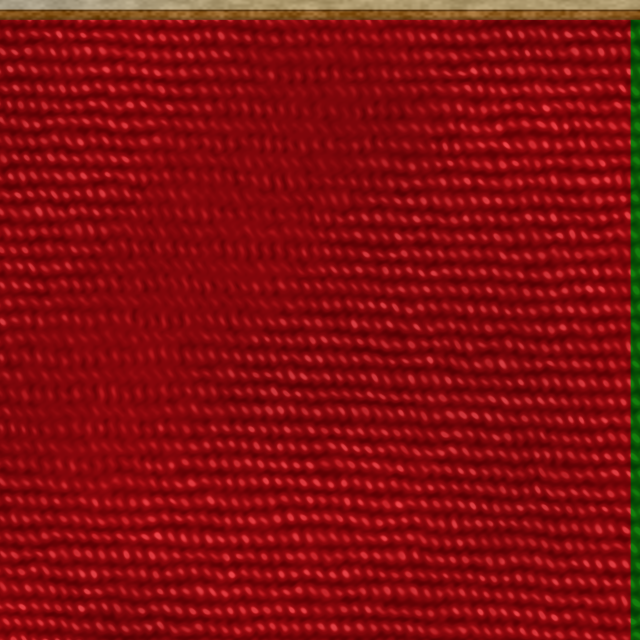
Reproduce this texture procedurally as a WebGL 1 fragment shader.

```glsl
precision highp float;
// Red woven cloth with slightly bowed rows of stitches, a worn diagonal patch, a beige and brown top hem and a green right edge.
uniform vec2 u_resolution;

const float PI = 3.14159265;
const float ROWS = 36.0;
const float COLUMNS = 52.0;
const float HEM_BOTTOM = 0.969;
const float HEM_SPLIT = 0.985;
const float GREEN_LEFT = 0.9855;

float hash(vec2 p) {
  p = fract(p * vec2(0.1031, 0.1137));
  p += dot(p, p.yx + 33.33);
  return fract((p.x + p.y) * p.x * 17.0);
}

float valueNoise(vec2 p) {
  vec2 cell = floor(p);
  vec2 f = fract(p);
  f = f * f * (3.0 - 2.0 * f);
  float low = mix(hash(cell), hash(cell + vec2(1.0, 0.0)), f.x);
  float high = mix(hash(cell + vec2(0.0, 1.0)), hash(cell + 1.0), f.x);
  return mix(low, high, f.y);
}

float segmentDistance(vec2 p, vec2 a, vec2 b) {
  vec2 along = b - a;
  float t = clamp(dot(p - a, along) / dot(along, along), 0.0, 1.0);
  return length(p - a - along * t);
}

// Worn area where the rows flatten: 0 is intact, 1 is flat.
float wearAt(vec2 uv) {
  float wobble = 0.08 * (valueNoise(uv * 7.0) - 0.5);
  float d = segmentDistance(uv, vec2(0.51, 0.82), vec2(0.13, 0.38));
  return 1.0 - smoothstep(0.03, 0.24, d + wobble);
}

// Canvas position to thread units, with sagging rows and uneven columns.
vec2 threadSpace(vec2 uv) {
  float sag = 0.8 * uv.x * (1.0 - uv.y) + 0.12 * sin(7.0 * uv.x + 5.0 * uv.y);
  vec2 p = vec2(uv.x * COLUMNS, uv.y * ROWS + sag);
  p.x += 0.35 * sin(9.0 * uv.y + 4.0 * uv.x) + 0.5 * (valueNoise(uv * 15.0) - 0.5);
  p.y += 0.28 * (valueNoise(p * vec2(0.6, 0.9) + 40.0) - 0.5);
  return p;
}

// Height of the weave, about -1 in the gaps to 1 on the threads.
float weaveHeight(vec2 p, float wear) {
  float row = cos(2.0 * PI * p.y);
  float slant = 0.14 * sin(2.0 * PI * p.y);
  float stitch = cos(2.0 * PI * (p.x + slant)) * cos(PI * p.y);
  float rib = cos(2.0 * PI * p.x);
  float grain = valueNoise(p * vec2(2.0, 2.6)) - 0.5;
  return mix(0.58, 0.16, wear) * row + mix(0.44, 0.36, wear) * stitch
       + 0.12 * wear * rib + 0.55 * grain;
}

// Bright glints on the crowns of scattered stitches.
float glintAt(vec2 p, float height, float wear) {
  float strength = valueNoise(p * vec2(1.0, 1.0) + 90.0);
  return smoothstep(0.45, 1.1, height) * (0.35 + 0.9 * strength) * (1.0 - 0.65 * wear);
}

vec3 dye(float height, vec3 shade, vec3 body, vec3 lit) {
  vec3 color = mix(shade, body, smoothstep(-1.0, 0.05, height));
  return mix(color, lit, smoothstep(0.0, 0.85, height));
}

vec3 redCloth(vec2 p, float wear) {
  float height = weaveHeight(p, wear);
  vec3 color = dye(height, vec3(0.35, 0.0, 0.01), vec3(0.52, 0.025, 0.045), vec3(0.67, 0.07, 0.09));
  return color + vec3(0.17, 0.15, 0.15) * glintAt(p, height, wear);
}

vec3 greenCloth(vec2 p) {
  return dye(weaveHeight(p, 0.1), vec3(0.0, 0.22, 0.01), vec3(0.04, 0.35, 0.02), vec3(0.08, 0.49, 0.05));
}

// Mottled beige strip above a darker brown fold.
vec3 hem(vec2 uv, float edge) {
  float mottle = valueNoise(uv * vec2(35.0, 90.0)) - 0.5;
  float speck = valueNoise(uv * vec2(150.0, 230.0)) - 0.5;
  vec3 beige = mix(vec3(0.66, 0.62, 0.53), vec3(0.68, 0.60, 0.43), smoothstep(0.0, 0.45, uv.x));
  beige += 0.11 * mottle + 0.07 * speck;
  vec3 brown = vec3(0.52, 0.34, 0.13) + 0.16 * mottle + 0.14 * speck;
  brown *= 0.8 + 0.3 * smoothstep(HEM_BOTTOM, HEM_BOTTOM + 0.008, uv.y);
  vec3 color = mix(brown, beige, smoothstep(-edge, edge, uv.y - HEM_SPLIT));
  float crease = 1.0 - smoothstep(0.0, 0.0025, abs(uv.y - HEM_SPLIT + 0.0015));
  return color * (1.0 - 0.35 * crease);
}

void main() {
  vec2 uv = gl_FragCoord.xy / u_resolution;
  float edge = 0.75 / min(u_resolution.x, u_resolution.y);
  vec2 p = threadSpace(uv);

  // Cloth with broad tonal drift.
  vec3 color = redCloth(p, wearAt(uv));
  color *= 0.94 + 0.12 * valueNoise(uv * 5.0 + 12.0);

  // Right edge and top hem.
  color = mix(color, greenCloth(p), smoothstep(-edge, edge, uv.x - GREEN_LEFT));
  color = mix(color, hem(uv, edge), smoothstep(-edge, edge, uv.y - HEM_BOTTOM));
  gl_FragColor = vec4(color, 1.0);
}
```
